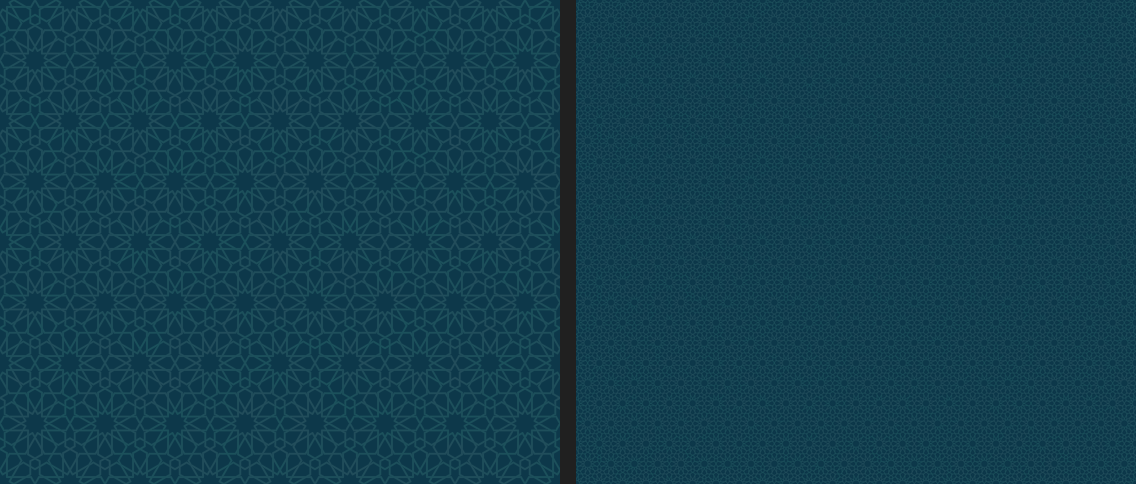
Left: one tile. Right: repeated 3 by 3.
A WebGL 1 fragment shader for this pattern:

```glsl
precision highp float;
// Interlocking twelve-fold rosettes on a triangular lattice, drawn as thin
// teal lines on deep blue. Each point is moved to its nearest rosette centre,
// folded into one mirror wedge, and measured against a short polyline.

uniform vec2 u_resolution;

// Lengths are in units of the distance between neighbouring rosettes.
const vec2 REPEATS = vec2(8.0, 4.0);        // rosettes across, row pairs down
const float HALF_WIDTH = 0.0135;            // half the line width
const float SOFTNESS = 0.7;                 // edge blur in pixels
const float SHOULDER_RADIUS = 0.384;        // where neighbouring petals touch
const vec2 TINT_CELLS = vec2(32.0, 28.0);   // tint patches over the canvas
const vec3 GROUND = vec3(0.05, 0.218, 0.29);
const vec3 LINE_GREEN = vec3(0.105, 0.318, 0.358);
const vec3 LINE_GREY = vec3(0.135, 0.300, 0.355);

const float PI = 3.14159265;
const float SQRT3 = 1.7320508;

float hash(vec2 p) {
  return fract(sin(dot(p, vec2(127.1, 311.7))) * 43758.5453);
}

// Value noise that wraps after the given number of cells.
float wrappedNoise(vec2 p, vec2 period) {
  vec2 i = floor(p);
  vec2 f = fract(p);
  f = f * f * (3.0 - 2.0 * f);
  vec2 lo = mod(i, period);
  vec2 hi = mod(i + 1.0, period);
  return mix(mix(hash(lo), hash(vec2(hi.x, lo.y)), f.x),
             mix(hash(vec2(lo.x, hi.y)), hash(hi), f.x), f.y);
}

float segmentDistance(vec2 p, vec2 a, vec2 b) {
  vec2 ab = b - a;
  return length(p - a - ab * clamp(dot(p - a, ab) / dot(ab, ab), 0.0, 1.0));
}

// Offset from the nearest point of the triangular lattice.
vec2 nearestCentre(vec2 p) {
  vec2 cell = vec2(1.0, SQRT3);
  vec2 a = mod(p + 0.5 * cell, cell) - 0.5 * cell;
  vec2 b = mod(p, cell) - 0.5 * cell;
  return dot(a, a) < dot(b, b) ? a : b;
}

// Folds the plane into a mirrored wedge whose axis lies along x.
vec2 foldWedge(vec2 p, float period, float axis) {
  float angle = atan(p.y, p.x) - axis;
  angle = abs(mod(angle + 0.5 * period, period) - 0.5 * period);
  return length(p) * vec2(cos(angle), sin(angle));
}

float rosetteDistance(vec2 p) {
  vec2 ray = vec2(cos(PI / 12.0), sin(PI / 12.0));
  vec2 tip = vec2(0.5, 0.0);
  vec2 shoulder = SHOULDER_RADIUS * ray;
  vec2 corner = vec2(0.5 - shoulder.y / SQRT3, shoulder.y);
  vec2 starTip = vec2(shoulder.x - SQRT3 * shoulder.y, 0.0);
  vec2 starNotch = SHOULDER_RADIUS * sin(PI / 12.0) / sin(PI / 4.0) * ray;

  // Petal outline and the central star
  vec2 w = foldWedge(p, PI / 6.0, 0.0);
  float d = segmentDistance(w, tip, corner);
  d = min(d, segmentDistance(w, corner, shoulder));
  d = min(d, segmentDistance(w, shoulder, starTip));
  d = min(d, segmentDistance(w, starTip, starNotch));

  // Small hexagon between three rosettes
  float hexRadius = 1.0 / SQRT3 - 0.5;
  vec2 hexCorner = tip + hexRadius * vec2(0.5, 0.5 * SQRT3);
  w = foldWedge(p, PI / 3.0, PI / 6.0);
  return min(d, segmentDistance(w, tip, hexCorner));
}

void main() {
  vec2 uv = gl_FragCoord.xy / u_resolution;
  vec2 p = uv * REPEATS * vec2(1.0, SQRT3);
  float blur = SOFTNESS * REPEATS.x / u_resolution.x;

  float d = rosetteDistance(nearestCentre(p));
  float line = 1.0 - smoothstep(HALF_WIDTH - blur, HALF_WIDTH + blur, d);

  // Faint drift of the line colour
  float tint = wrappedNoise(uv * TINT_CELLS, TINT_CELLS);
  vec3 lineColor = mix(LINE_GREEN, LINE_GREY, tint);

  gl_FragColor = vec4(mix(GROUND, lineColor, line), 1.0);
}
```
